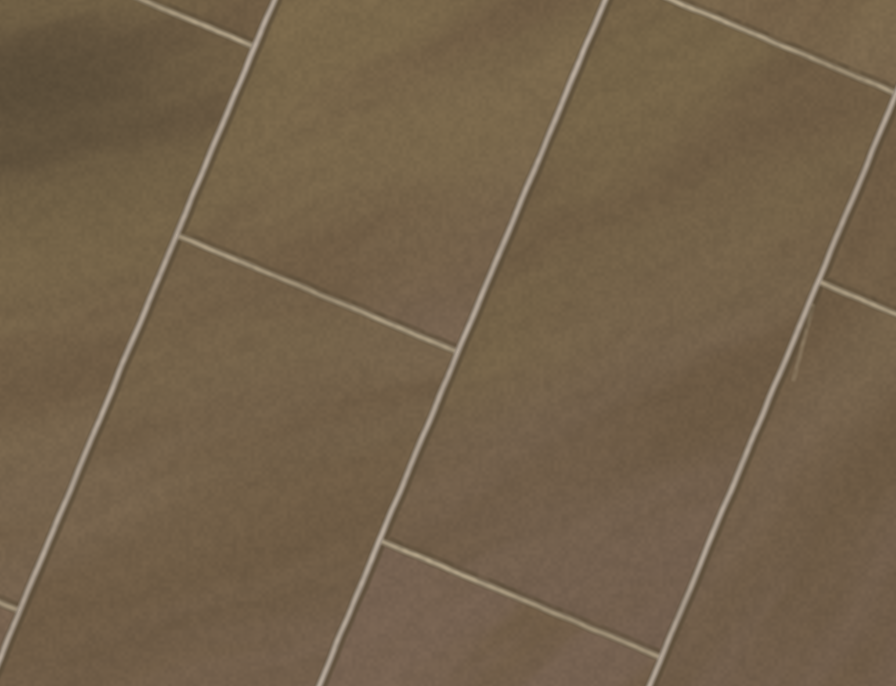
Reproduce this texture procedurally as a WebGL 1 fragment shader.

```glsl
precision highp float;
uniform vec2 u_resolution;

// Lengths are fractions of the canvas height
#define TILE vec2(0.4447, 0.891)
#define ORIGIN vec2(0.369, -0.080)
#define TILT 0.395
#define BOND_SHIFT 0.33333
#define JOINT_HALF 0.0046
#define JOINT_WOBBLE 0.0014
#define SHADOW_WIDTH 0.0085
#define GRAIN_AMOUNT 0.050
#define STREAK_SCALE vec2(1.7, 9.0)

const vec3 OLIVE = vec3(0.475, 0.405, 0.290);
const vec3 MAUVE = vec3(0.465, 0.385, 0.318);
const vec3 UMBER = vec3(0.432, 0.356, 0.265);
const vec3 DARK = vec3(0.350, 0.298, 0.220);
const vec3 GROUT_LONG = vec3(0.730, 0.675, 0.615);
const vec3 GROUT_CROSS = vec3(0.690, 0.630, 0.525);

float hash(vec2 p) {
  vec3 h = fract(vec3(p.xyx) * 0.1031);
  h += dot(h, h.yzx + 33.33);
  return fract((h.x + h.y) * h.z);
}

float noise(vec2 p) {
  vec2 i = floor(p), f = fract(p);
  f = f * f * (3.0 - 2.0 * f);
  return mix(mix(hash(i), hash(i + vec2(1.0, 0.0)), f.x),
             mix(hash(i + vec2(0.0, 1.0)), hash(i + vec2(1.0)), f.x), f.y);
}

float fbm(vec2 p) {
  float sum = 0.0, amp = 0.53;
  for (int i = 0; i < 4; i++) {
    sum += amp * noise(p);
    p = p * 2.03 + 17.3;
    amp *= 0.5;
  }
  return sum;
}

vec2 rotate(vec2 p, float a) {
  float c = cos(a), s = sin(a);
  return vec2(c * p.x + s * p.y, c * p.y - s * p.x);
}

float segmentDistance(vec2 p, vec2 a, vec2 b) {
  vec2 d = b - a;
  return length(p - a - d * clamp(dot(p - a, d) / dot(d, d), 0.0, 1.0));
}

// Coverage of a band around zero with a soft edge
float band(float d, float halfWidth, float soft) {
  return 1.0 - smoothstep(halfWidth - soft, halfWidth + soft, abs(d));
}

vec3 stone(vec2 p, vec2 tile) {
  float seed = hash(tile + 41.0);
  float angle = 0.3 + 0.1 * tile.x * tile.x + 0.5 * (seed - 0.5);
  vec2 s = rotate(vec2(p.x, -p.y), angle) + seed * 37.0 + 20.0;
  s.y += 0.07 * fbm(s * 3.0);

  // Mineral tint, broad streaks and thin veins
  float cloud = fbm(s * vec2(1.5, 3.5));
  float streak = smoothstep(0.3, 0.72, fbm(s * STREAK_SCALE));
  float vein = noise(s * vec2(3.0, 42.0)) - 0.5;
  float tint = 0.75 * p.y + 0.15 * p.x + 0.25 * (seed - 0.5) + 0.5 * (cloud - 0.5);
  vec3 color = mix(OLIVE, MAUVE, smoothstep(0.1, 0.85, tint));
  color = mix(color, UMBER, 0.85 * streak);
  color *= 1.0 + 0.035 * vein + 0.05 * (seed - 0.5);

  // Weathered patch toward the upper left
  float patchDistance = length((p - vec2(0.0, 0.15)) * vec2(1.0, 1.6));
  float weather = 1.0 - smoothstep(0.05, 0.5, patchDistance);
  color = mix(color, DARK, weather * (0.4 + 0.5 * streak));

  // Fine grain
  float grain = 0.6 * noise(p * 190.0) + 0.4 * noise(p * 85.0 + 9.0) - 0.5;
  return color * (1.0 + 2.0 * GRAIN_AMOUNT * grain);
}

void main() {
  float pixel = 1.0 / u_resolution.y;
  vec2 p = gl_FragCoord.xy * pixel;
  p.y = 1.0 - p.y;

  // Tilted running bond, each column slid by a third of a tile
  vec2 cell = (rotate(p, TILT) - ORIGIN) / TILE;
  float column = floor(cell.x) + 1.0;
  cell.y -= (column - 1.0) * BOND_SHIFT + BOND_SHIFT;
  cell.y += BOND_SHIFT;
  cell.y -= BOND_SHIFT;
  vec2 tile = vec2(column, floor(cell.y));
  vec3 color = stone(p, tile);

  // Signed distances to the nearest long and cross joints
  vec2 joint = (fract(cell + 0.5) - 0.5) * TILE;
  joint += JOINT_WOBBLE * (vec2(noise(p * 28.0), noise(p * 36.0 + 50.0)) - 0.5);
  float wear = noise(p * 9.0 + 5.0);
  float speckle = noise(p * 120.0 + 70.0);

  // Dark edges, stronger on the side away from the light
  float soft = pixel + 0.0014;
  float longShade = band(joint.x - 0.0025, SHADOW_WIDTH, 0.003);
  float crossShade = band(joint.y + 0.0025, SHADOW_WIDTH, 0.003);
  float shade = max(longShade, crossShade * (0.4 + 0.6 * speckle));
  color = mix(color, DARK, shade * 0.75);

  // Raised grout with a pale ridge, unevenly worn
  float crossCover = band(joint.y, JOINT_HALF, soft) * (0.65 + 0.35 * wear);
  float crossRidge = 0.82 + 0.18 * band(joint.y, 0.002, 0.002) + 0.12 * (speckle - 0.5);
  color = mix(color, GROUT_CROSS * crossRidge, crossCover);
  float longCover = band(joint.x, JOINT_HALF, soft) * (0.8 + 0.2 * wear);
  float longRidge = 0.84 + 0.16 * band(joint.x, 0.002, 0.002) + 0.06 * (speckle - 0.5);
  color = mix(color, GROUT_LONG * longRidge, longCover);

  // Thin smear of grout beside one joint
  float smear = band(segmentDistance(p, vec2(1.185, 0.446), vec2(1.157, 0.553)), 0.003, 0.003);
  color = mix(color, GROUT_CROSS, smear * 0.3 * (0.5 + speckle));

  gl_FragColor = vec4(color, 1.0);
}
```
